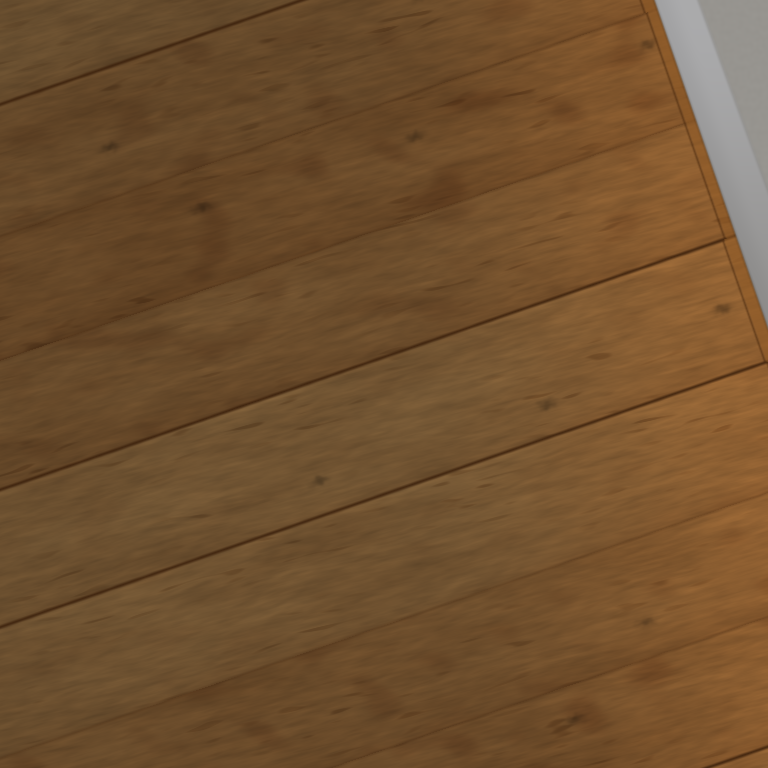
This texture is drawn by a WebGL 1 fragment shader. Its source:

```glsl
precision highp float;
uniform vec2 u_resolution;

vec2 hash2(vec2 p) {
  p = vec2(dot(p, vec2(127.1, 311.7)), dot(p, vec2(269.5, 183.3)));
  return fract(sin(p) * 43758.5);
}

// Gradient noise, roughly -0.6 to 0.6
float noise(vec2 p) {
  vec2 i = floor(p), f = fract(p);
  vec2 u = f * f * f * (f * (f * 6.0 - 15.0) + 10.0);
  vec2 e = vec2(1.0, 0.0);
  float a = dot(hash2(i) * 2.0 - 1.0, f);
  float b = dot(hash2(i + e) * 2.0 - 1.0, f - e);
  float c = dot(hash2(i + e.yx) * 2.0 - 1.0, f - e.yx);
  float d = dot(hash2(i + e.xx) * 2.0 - 1.0, f - e.xx);
  return mix(mix(a, b, u.x), mix(c, d, u.x), u.y);
}

float fbm(vec2 p) {
  float sum = 0.0, amp = 0.6;
  for (int i = 0; i < 4; i++) {
    sum += amp * noise(p);
    p = p * 2.03 + 17.3;
    amp *= 0.55;
  }
  return sum;
}

float line(float dist, float halfWidth, float blur) {
  return 1.0 - smoothstep(halfWidth - blur, halfWidth + blur, abs(dist));
}

// One optional small knot in each cell of a plank
float knots(float along, float across, float plank) {
  vec2 cell = vec2(floor(along * 3.0), plank);
  vec2 h = hash2(cell + 4.7);
  vec2 d = vec2((fract(along * 3.0) - 0.25 - 0.5 * h.x) / 3.0,
                (across - 0.25 - 0.5 * h.y) * 0.16);
  d += 0.006 * vec2(noise(d * 90.0 + cell), noise(d * 110.0 - cell));
  float spot = exp(-dot(d * vec2(85.0, 190.0), d * vec2(85.0, 190.0)));
  return spot * step(0.4, hash2(cell + 9.1).x);
}

vec3 floorColor(vec2 uv, float along, float blur) {
  // Slightly uneven planks, counted from the lower left
  float row = (uv.y - 0.346 * uv.x - 0.017) / 0.17;
  row -= 0.035 * sin(1.6 * (row - 1.4));
  float plank = floor(row), across = row - plank;
  vec2 offset = hash2(vec2(plank, 3.0)) * 40.0;

  // Grain runs a little flatter than the seams
  vec2 grain = vec2(uv.x + 0.26 * uv.y, uv.y - 0.27 * uv.x);
  grain.y += 0.006 * noise(grain * vec2(5.0, 14.0) + offset);
  float mottle = fbm(grain * vec2(4.0, 17.0) + offset);
  float streak = fbm(grain * vec2(13.0, 85.0) + offset);
  float fiber = noise(grain * vec2(38.0, 230.0) + offset);
  float fleck = smoothstep(0.2, 0.42, noise(grain * vec2(19.0, 125.0) + offset + 8.0));
  fleck *= smoothstep(-0.2, 0.3, noise(grain * vec2(5.0, 11.0) - offset));
  float blotch = smoothstep(0.05, 0.45, noise(uv * vec2(13.0, 23.0) + offset));

  // Plank tone, then warm light towards the wall
  float tone = cos(1.3 * (plank - 0.6));
  vec3 color = mix(vec3(0.395, 0.268, 0.143), vec3(0.447, 0.337, 0.204),
                   clamp(0.55 + 0.38 * tone + 0.5 * mottle, 0.0, 1.0));
  color *= 0.96 + 0.05 * smoothstep(0.0, 0.5, uv.x);
  float glow = smoothstep(0.6, 1.16, uv.x + 0.2 * uv.y);
  color = mix(color, vec3(0.60, 0.395, 0.20), 0.85 * glow);
  color *= 1.0 - 0.06 * smoothstep(0.7, 1.0, uv.y);

  // Wood figure
  color *= 1.0 + 0.20 * streak + 0.07 * fiber + 0.10 * mottle;
  color *= 1.0 - fleck * vec3(0.14, 0.18, 0.23);
  color *= 1.0 - blotch * (0.09 - 0.06 * tone) * vec3(0.7, 1.0, 1.2);
  color *= 1.0 - 0.27 * knots(along, across, plank);

  // Seams alternate between open gaps and tight joints
  float seam = floor(row + 0.5);
  float gap = (row - seam) * 0.16;
  float open = smoothstep(0.0, 0.6, cos(1.7 * (seam - 1.5)));
  float stain = exp(-across * 9.0) * (0.7 + mottle);
  color *= 1.0 - 0.13 * stain * vec3(0.7, 1.0, 1.3);
  color *= 1.0 + 0.06 * open * line(gap + 0.005, 0.002, 0.003);
  float rough = 0.0004 * noise(vec2(along * 60.0, seam));
  float dark = line(gap, 0.0018 + rough, 0.0011 + blur) * mix(0.22, 0.82, open);
  color = mix(color, vec3(0.23, 0.125, 0.045), dark);

  // End strip, stepped from plank to plank
  float strip = along - 1.182 - 0.006 * (hash2(vec2(plank, 6.0)).x - 0.5);
  color = mix(color, vec3(0.56, 0.35, 0.145), 0.55 * smoothstep(0.0, 0.004, strip));
  color = mix(color, vec3(0.31, 0.175, 0.06), 0.65 * line(strip, 0.0012, 0.0012 + blur));
  return color;
}

vec3 wallColor(vec2 uv, float along, float blur) {
  vec3 board = mix(vec3(0.57, 0.565, 0.56), vec3(0.66, 0.66, 0.665),
                   smoothstep(0.55, 1.0, uv.y));
  board *= 0.96 + 0.05 * smoothstep(1.2, 1.235, along);
  vec3 plaster = vec3(0.59, 0.58, 0.56) + 0.012 * noise(uv * 130.0);
  float top = along - 1.255 - 0.02 * (1.0 - uv.y);
  vec3 color = mix(board, plaster, smoothstep(-0.003 - blur, 0.003 + blur, top));
  return color * (1.0 - 0.07 * line(top, 0.001, 0.003 + blur));
}

void main() {
  vec2 uv = gl_FragCoord.xy / u_resolution;
  float blur = 0.7 / min(u_resolution.x, u_resolution.y);
  float along = uv.x + 0.346 * uv.y;
  float edge = along - 1.198;
  vec3 color = mix(floorColor(uv, along, blur), wallColor(uv, along, blur),
                   smoothstep(-0.001 - blur, 0.001 + blur, edge));
  color *= 1.0 - 0.22 * line(edge, 0.001, 0.0025 + blur);
  gl_FragColor = vec4(color, 1.0);
}
```
